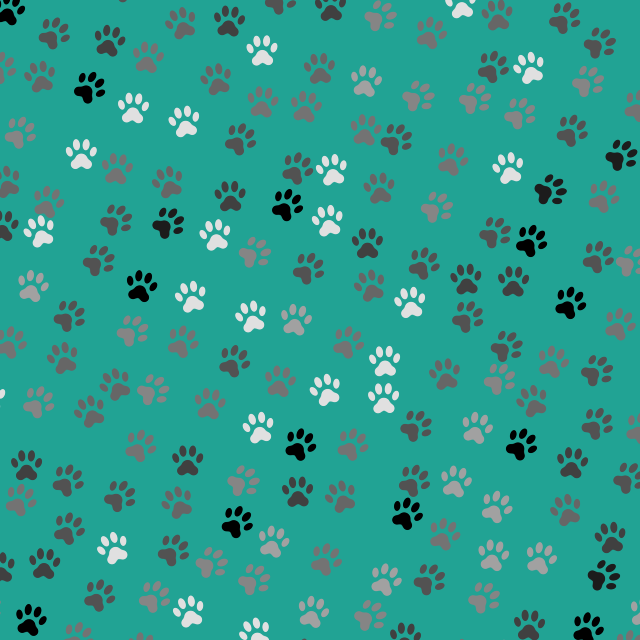
Write a Shadertoy shader that draws this pattern.

```glsl
// Scattered paw prints in black, greys and white on a flat teal ground.

const vec3  TEAL       = vec3(0.130, 0.638, 0.582);
const float CELLS      = 12.3;    // grid cells across the canvas
const float PAW_RADIUS = 0.0243;  // half width of a paw, in canvas units
const float JITTER     = 0.42;    // spread of a paw inside its cell
const float GRID_ANGLE = 0.31;    // turns the grid so that no rows show
const float TILT_RANGE = 28.0;    // random spread of the tilt, in degrees

// Each ink: grey tone, mean clockwise tilt in degrees, cumulative share.
const int INK_COUNT = 9;
const vec3 INKS[INK_COUNT] = vec3[](
    vec3(0.00,  28.0, 0.07),
    vec3(0.11,  58.0, 0.13),
    vec3(0.25,   2.0, 0.28),
    vec3(0.32,  42.0, 0.44),
    vec3(0.40, -16.0, 0.55),
    vec3(0.45,  20.0, 0.69),
    vec3(0.52,  50.0, 0.82),
    vec3(0.63,  18.0, 0.90),
    vec3(0.88, -10.0, 1.00));

mat2 rotation(float a) {
    float c = cos(a), s = sin(a);
    return mat2(c, s, -s, c);
}

vec4 hash42(vec2 p) {
    vec4 q = fract(p.xyxy * vec4(0.1031, 0.1030, 0.0973, 0.1099));
    q += dot(q, q.wzxy + 33.33);
    return fract((q.xxyz + q.yzzw) * q.zywx);
}

float smoothMin(float a, float b, float k) {
    float h = max(k - abs(a - b), 0.0) / k;
    return min(a, b) - 0.25 * k * h * h;
}

// Approximate signed distance to an ellipse.
float ellipse(vec2 p, vec2 r) {
    float k = length(p / r);
    return k * (k - 1.0) / max(length(p / (r * r)), 1e-4);
}

// Upright paw of half width 1: a lobed pad below four toes.
float paw(vec2 p) {
    p.x = abs(p.x);
    float heel = length(p - vec2(0.0, -0.36)) - 0.41;
    float lobe = length(p - vec2(0.38, -0.64)) - 0.30;
    float pad = smoothMin(heel, lobe, 0.18);
    float innerToe = ellipse(rotation(0.12) * (p - vec2(0.31, 0.62)), vec2(0.225, 0.36));
    float outerToe = ellipse(rotation(0.38) * (p - vec2(0.77, 0.17)), vec2(0.205, 0.32));
    return min(pad, min(innerToe, outerToe));
}

vec3 pickInk(float h) {
    for (int i = 0; i < INK_COUNT - 1; i++)
        if (h < INKS[i].z) return INKS[i];
    return INKS[INK_COUNT - 1];
}

void mainImage(out vec4 fragColor, in vec2 fragCoord) {
    float side = min(iResolution.x, iResolution.y);
    float edge = 0.6 / (side * PAW_RADIUS);  // half the edge blur, in paw units
    mat2 grid = rotation(GRID_ANGLE);
    vec2 p = grid * (fragCoord / side) * CELLS + 40.0;
    vec3 color = TEAL;

    // Draw the paws of the neighbouring cells.
    for (int y = -1; y <= 1; y++)
    for (int x = -1; x <= 1; x++) {
        vec2 cell = floor(p) + vec2(x, y);
        vec4 h = hash42(cell);
        vec2 center = cell + 0.5 + JITTER * (h.xy - 0.5);
        vec3 ink = pickInk(h.z);
        float tilt = radians(ink.y + TILT_RANGE * (h.w - 0.5));

        // Back to canvas axes, then into the frame of the paw.
        vec2 local = (p - center) * grid / (CELLS * PAW_RADIUS);
        float d = paw(rotation(tilt) * local);
        color = mix(color, vec3(ink.x), 1.0 - smoothstep(-edge, edge, d));
    }
    fragColor = vec4(color, 1.0);
}
```
